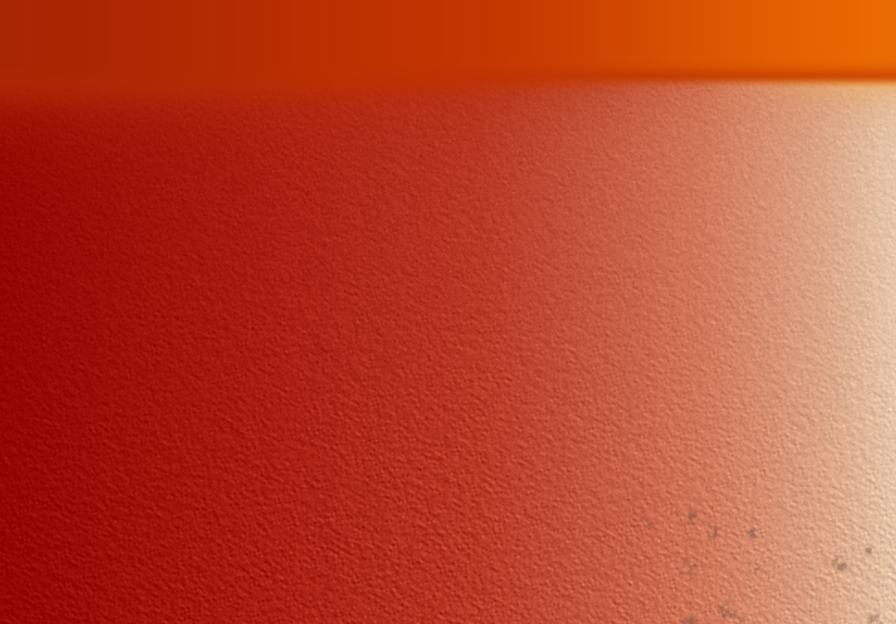
This background is drawn by a Shadertoy shader. Its source:

```glsl
// A red leather surface lit from the right, below a soft orange band.

const int STOPS = 7;
const float STOP_X[STOPS] = float[](0.0, 0.27, 0.53, 0.63, 0.79, 0.92, 1.0);
const vec3 STOP_COLOR[STOPS] = vec3[](
    vec3(0.57, 0.02, 0.01), vec3(0.65, 0.10, 0.06), vec3(0.72, 0.215, 0.145),
    vec3(0.755, 0.31, 0.225), vec3(0.82, 0.475, 0.36), vec3(0.862, 0.65, 0.53),
    vec3(0.90, 0.78, 0.67));

const vec3 BAND_LEFT = vec3(0.66, 0.145, 0.01);
const vec3 BAND_MIDDLE = vec3(0.76, 0.20, 0.005);
const vec3 BAND_RIGHT = vec3(0.92, 0.42, 0.01);
const vec3 EDGE_SHADE = vec3(0.70, 0.17, 0.01);
const vec3 WARM_HAZE = vec3(0.72, 0.18, 0.025);
const vec3 CORNER_GLOW = vec3(0.96, 0.70, 0.34);
const vec3 SPECK_COLOR = vec3(0.45, 0.32, 0.25);

const float EDGE_Y = 0.868;
const float GRAIN_SCALE = 215.0;
const float FIBER_SCALE = 340.0;
const float GRAIN_TOP = 0.075;
const float GRAIN_BOTTOM = 0.18;
const float FIBER_STRENGTH = 0.05;
const vec2 LIGHT_STEP = vec2(0.45, 0.6);
const int SPECKS = 12;
const float SPECK_RADIUS = 0.02;

float hash(vec2 p) {
    vec3 q = fract(vec3(p.xyx) * 0.1031);
    q += dot(q, q.yzx + 33.33);
    return fract((q.x + q.y) * q.z);
}

float noise(vec2 p) {
    vec2 cell = floor(p), f = fract(p);
    f = f * f * (3.0 - 2.0 * f);
    float low = mix(hash(cell), hash(cell + vec2(1, 0)), f.x);
    float high = mix(hash(cell + vec2(0, 1)), hash(cell + vec2(1, 1)), f.x);
    return mix(low, high, f.y);
}

// Height of the leather: pebbles on slanted creases
float leather(vec2 p) {
    vec2 slanted = mat2(0.86, 0.5, -0.5, 0.86) * p;
    return 0.6 * noise(slanted) + 0.4 * noise(slanted * vec2(0.45, 0.9) + 17.0);
}

vec3 surfaceColor(float x) {
    vec3 color = STOP_COLOR[0];
    for (int i = 1; i < STOPS; i++) {
        float t = clamp((x - STOP_X[i - 1]) / (STOP_X[i] - STOP_X[i - 1]), 0.0, 1.0);
        color = mix(color, STOP_COLOR[i], t);
    }
    return color;
}

vec3 bandColor(vec2 uv) {
    vec3 color = mix(BAND_LEFT, BAND_MIDDLE, smoothstep(0.0, 0.55, uv.x));
    color = mix(color, BAND_RIGHT, smoothstep(0.45, 1.05, uv.x));
    float shade = exp(-pow((uv.y - EDGE_Y - 0.008) / 0.015, 2.0));
    return mix(color, EDGE_SHADE, 0.5 * shade * smoothstep(0.3, 0.75, uv.x));
}

// Worn marks scattered near the lower right
float specks(vec2 p, float aspect) {
    float mask = 0.0;
    for (int i = 0; i < SPECKS; i++) {
        float id = float(i) + 1.0;
        vec2 center = vec2(mix(0.70, 0.99, hash(vec2(id, 3.7))) * aspect,
                           0.22 * pow(hash(vec2(id, 9.2)), 1.5));
        float radius = SPECK_RADIUS * (0.5 + 0.6 * hash(vec2(id, 5.1)));
        mask = max(mask, 1.0 - smoothstep(0.2 * radius, radius, length(p - center)));
    }
    return mask * smoothstep(0.35, 0.7, noise(p * 150.0));
}

void mainImage(out vec4 fragColor, in vec2 fragCoord) {
    vec2 uv = fragCoord / iResolution.xy;
    float aspect = iResolution.x / iResolution.y;
    vec2 p = vec2(uv.x * aspect, uv.y);

    // Base light, fading a little faster at the lower right
    float bend = 0.02 * (uv.y - 0.5) * smoothstep(0.5, 1.0, uv.x);
    vec3 surface = surfaceColor(clamp(uv.x + bend, 0.0, 1.0));

    // Embossed grain, stronger toward the viewer, over fine fibers
    vec2 g = p * GRAIN_SCALE;
    float relief = leather(g) - leather(g + LIGHT_STEP);
    float strength = mix(GRAIN_BOTTOM, GRAIN_TOP, smoothstep(0.0, 0.8, uv.y));
    float lit = mix(0.6, 1.0, smoothstep(0.0, 0.5, uv.x));
    float fiber = FIBER_STRENGTH * (noise(p * FIBER_SCALE) - 0.5);
    surface += (relief * strength + fiber) * lit * vec3(1.0, 0.95, 0.8);
    surface = mix(surface, SPECK_COLOR, 0.5 * specks(p, aspect));

    // Warm haze below the band and a glow at the right
    float below = max(EDGE_Y - uv.y, 0.0);
    float haze = exp(-below / 0.055) * (1.0 - 0.85 * smoothstep(0.4, 0.85, uv.x));
    surface = mix(surface, WARM_HAZE, 0.85 * haze);
    float glow = exp(-below / 0.025) * smoothstep(0.75, 1.0, uv.x);
    surface = mix(surface, CORNER_GLOW, 0.65 * glow);

    // The edge is blurred at the left and crisp at the right
    float blur = mix(0.04, 0.011, smoothstep(0.25, 0.8, uv.x));
    float edge = EDGE_Y - 0.012 * (1.0 - smoothstep(0.2, 0.8, uv.x));
    vec3 color = mix(surface, bandColor(uv), smoothstep(edge - blur, edge + blur, uv.y));

    fragColor = vec4(clamp(color, 0.0, 1.0), 1.0);
}
```
